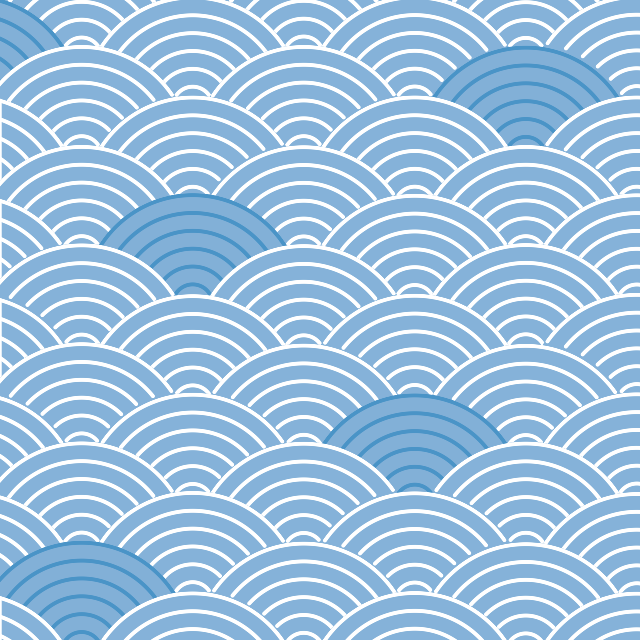
Reproduce this pattern procedurally as a three.js fragment shader.

```glsl
// Overlapping blue wave scales with concentric white arcs and a few dark accents.
varying vec2 vUv;

const vec3 BLUE = vec3(0.52, 0.70, 0.85);
const vec3 ACCENT_FILL = vec3(0.51, 0.69, 0.845);
const vec3 ACCENT_LINE = vec3(0.29, 0.58, 0.78);
const vec3 WHITE = vec3(1.0);

const vec2 FIRST_TOP = vec2(0.1276, 0.9264); // crest of column 0, row 0
const vec2 PITCH = vec2(0.1735, 0.07754);    // half a scale across, one row down
const float RADIUS = 0.1706;
const float RING_STEP = 0.0279;
const float LAST_RING = 5.0;
const float HALF_LINE = 0.0031;
const float MARGIN = 0.0026;

float hash(vec3 p) {
  p = fract(p * vec3(0.1031, 0.1130, 0.0973));
  p += dot(p, p.yzx + 33.33);
  return fract((p.x + p.y) * p.z);
}

float inside(float dist, float pixel) {
  return 1.0 - smoothstep(-0.5 * pixel, 0.5 * pixel, dist);
}

// Angle from vertical where a ring comes within gap of the scale in front.
float ringEnd(float ring, float gap) {
  float reach = RADIUS + gap;
  float span2 = dot(PITCH, PITCH);
  float span = sqrt(span2);
  float cosine = (ring * ring + span2 - reach * reach) / (2.0 * ring * span);
  return atan(PITCH.x, -PITCH.y) - acos(clamp(cosine, -1.0, 1.0));
}

// Distance to the centre line of an upright arc, with round ends.
float arcDistance(vec2 p, float ring, float halfAngle) {
  vec2 end = vec2(sin(halfAngle), cos(halfAngle));
  p.x = abs(p.x);
  return end.y * p.x > end.x * p.y ? length(p - end * ring)
                                   : abs(length(p) - ring);
}

// Column and row numbers of the scale nearest to x in a staggered row.
vec2 nearestScale(float x, float row) {
  float shift = mod(row, 2.0);
  float column = (x - FIRST_TOP.x) / PITCH.x - shift;
  return vec2(shift + 2.0 * floor(column * 0.5 + 0.5), row);
}

// Accents sit on a slanted lattice in the first five columns.
bool isAccent(vec2 id) {
  return id.x < 4.5 && abs(mod(7.0 * id.x + id.y, 18.0) - 10.0) < 0.5;
}

// Scales cut short at the left border leave a bare strip.
bool isTrimmed(vec2 id) {
  return id.x < -0.5 && mod(id.y, 10.0) < 5.5;
}

vec3 paintScale(vec3 under, vec2 uv, vec2 id, float pixel) {
  vec2 center = FIRST_TOP + PITCH * id * vec2(1.0, -1.0) - vec2(0.0, RADIUS);
  center.y += (hash(vec3(id, 7.0)) - 0.5) * 0.003;
  vec2 p = uv - center;
  float dist = length(p);
  bool accent = isAccent(id);

  // Each side ends its arcs at its own distance from the neighbour.
  float side = p.x < 0.0 ? 1.0 : 2.0;
  float gap = accent ? 0.0 : mix(-0.003, 0.009, hash(vec3(id + 20.0, side)));
  float index = clamp(floor((RADIUS - dist) / RING_STEP + 0.5), 0.0, LAST_RING);
  float ring = RADIUS - RING_STEP * index;
  float stroke = arcDistance(p, ring, ringEnd(ring, gap)) - HALF_LINE;

  vec3 color = mix(accent ? ACCENT_FILL : BLUE,
                   accent ? ACCENT_LINE : WHITE, inside(stroke, pixel));
  if (isTrimmed(id)) color = mix(color, WHITE, inside(uv.x - MARGIN, pixel));
  return mix(under, color, inside(dist - RADIUS - HALF_LINE, pixel));
}

void main() {
  float pixel = fwidth(vUv.x);
  float row = floor((FIRST_TOP.y - vUv.y) / PITCH.y);
  vec3 color = BLUE;

  // Rows from back to front.
  for (int i = -3; i <= 1; i++) {
    vec2 id = nearestScale(vUv.x, row + float(i));
    color = paintScale(color, vUv, id, pixel);
  }
  gl_FragColor = vec4(color, 1.0);
}
```
